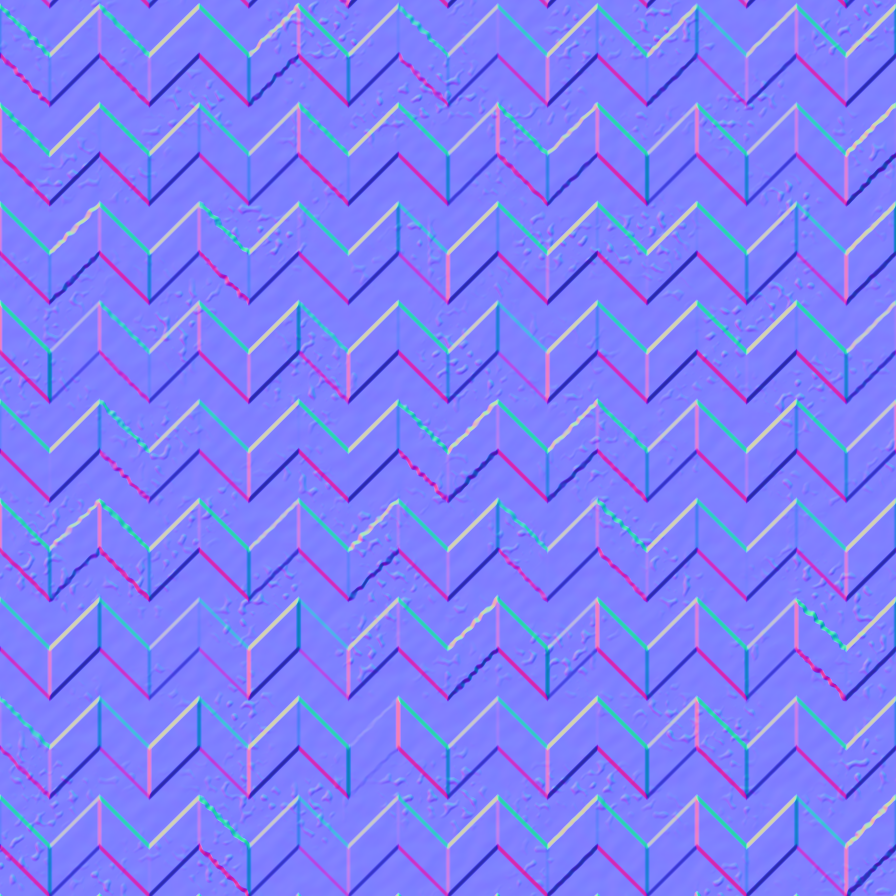
Write a WebGL 2 fragment shader that draws this texture map.

```glsl
#version 300 es
precision highp float;

uniform vec2 u_resolution;
out vec4 fragColor;

const vec2 REPEATS = vec2(9.0, 9.06);  // chevrons across and down
const float BEVEL = 0.0023;            // half width of a bevel
const float SAMPLE_STEP = 0.0014;      // offset for the slope
const float DEPTH = 0.0105;            // height of the tallest tile

float hash(vec2 cell, float seed) {
  vec3 h = fract(vec3(cell.xyx + seed) * vec3(0.1031, 0.1030, 0.0973));
  h += dot(h, h.yzx + 33.33);
  return fract((h.x + h.y) * h.z);
}

float cornerRamp(vec2 cell, vec2 corner, vec2 f) {
  float angle = 6.28319 * hash(cell + corner, 7.0);
  return dot(vec2(cos(angle), sin(angle)), f - corner);
}

float gradientNoise(vec2 p) {
  vec2 cell = floor(p);
  vec2 f = p - cell;
  vec2 w = f * f * f * (f * (f * 6.0 - 15.0) + 10.0);
  float low = mix(cornerRamp(cell, vec2(0, 0), f), cornerRamp(cell, vec2(1, 0), f), w.x);
  float high = mix(cornerRamp(cell, vec2(0, 1), f), cornerRamp(cell, vec2(1, 1), f), w.x);
  return mix(low, high, w.y);
}

// Height of one slanted tile; a few tiles have ragged edges
float tileHeight(vec2 tile, float edgeDistance, float raggedness, float bevel) {
  float level = mix(0.08, 1.0, sqrt(hash(tile, 21.0)));
  float ragged = smoothstep(0.78, 1.0, hash(tile, 53.0));
  float d = edgeDistance + ragged * raggedness;
  return level * smoothstep(-bevel, bevel, d);
}

// Zigzag bands split into tiles at every fold
float chevronHeight(vec2 p, vec2 repeats, float bevel) {
  vec2 q = p * repeats;
  float fold = 0.5 - abs(fract(q.x) - 0.5);
  float band = q.y + fold - 0.25;
  float edgeDistance = (0.25 - abs(fract(band) - 0.5)) * 0.7071 / repeats.y;
  float raggedness = 0.004 * gradientNoise(p * 125.0);

  float column = q.x * 2.0;
  float seam = floor(column + 0.5);
  float seamDistance = (column - seam) * 0.5 / repeats.x;
  float row = floor(band);
  float left = tileHeight(vec2(seam - 1.0, row), edgeDistance, raggedness, bevel);
  float right = tileHeight(vec2(seam, row), edgeDistance, raggedness, bevel);
  return mix(left, right, smoothstep(-bevel, bevel, seamDistance));
}

// Patchy pits and soft smears on the plaster
float wearHeight(vec2 p) {
  float patches = smoothstep(-0.05, 0.4, gradientNoise(p * 13.0 + 4.0));
  float pits = smoothstep(0.1, 0.5, gradientNoise(p * 105.0));
  float smears = gradientNoise(vec2(p.x + p.y, p.y - p.x) * vec2(24.0, 42.0));
  return 0.12 * patches * pits + 0.05 * smears + 0.012 * gradientNoise(p * 80.0);
}

float surfaceHeight(vec2 p) {
  return chevronHeight(p, REPEATS, BEVEL) + wearHeight(p);
}

vec2 surfaceSlope(vec2 p, float offset, float depth) {
  vec2 e = vec2(offset, 0.0);
  vec2 rise = vec2(surfaceHeight(p + e.xy) - surfaceHeight(p - e.xy),
                   surfaceHeight(p + e.yx) - surfaceHeight(p - e.yx));
  return rise * depth / (2.0 * offset);
}

// Red grows with rising ground, green with falling ground
vec3 encodeNormal(vec2 slope) {
  return 0.5 + 0.5 * normalize(vec3(slope.x, -slope.y, 1.0));
}

void main() {
  vec2 p = gl_FragCoord.xy / u_resolution;
  fragColor = vec4(encodeNormal(surfaceSlope(p, SAMPLE_STEP, DEPTH)), 1.0);
}
```
